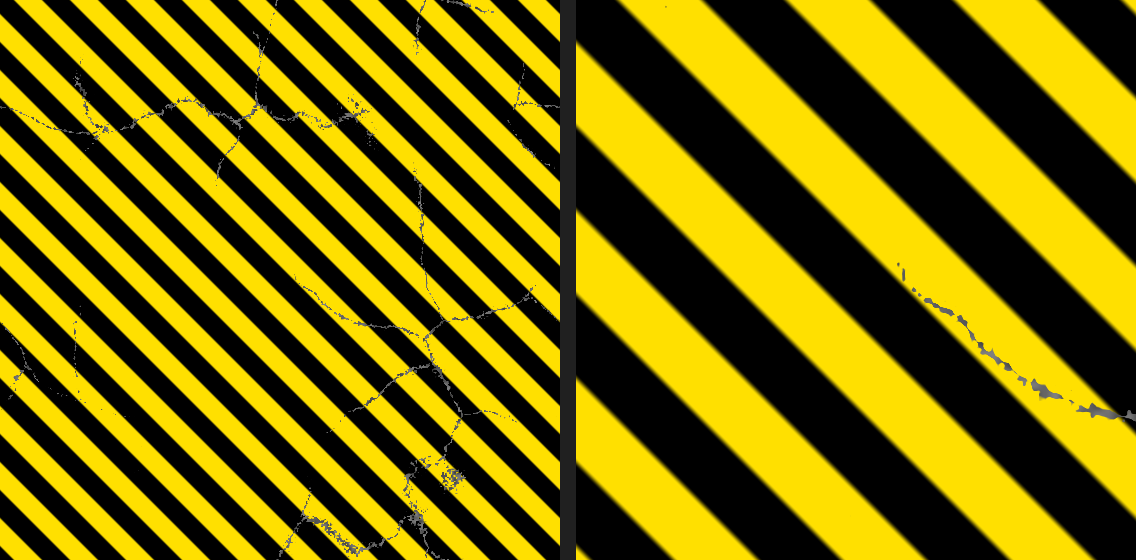
Left, the full canvas; right, a detail of the centre.
Write a Shadertoy shader that draws this pattern.

```glsl
// Diagonal yellow and black hazard stripes, worn by speckled grey branching cracks.

float hash(vec2 p) {
    vec3 q = fract(p.xyx * vec3(0.1031, 0.1030, 0.0973));
    q += dot(q, q.yzx + 33.33);
    return fract((q.x + q.y) * q.z);
}

vec2 hash2(vec2 p) {
    return vec2(hash(p + 7.0), hash(p + 61.0));
}

// Value noise with n cells across the canvas, wrapping at its edges
float noise(vec2 uv, float n, float seed) {
    vec2 p = uv * n, i = floor(p), f = fract(p);
    f = f * f * (3.0 - 2.0 * f);
    vec2 a = mod(i, n) + seed, b = mod(i + 1.0, n) + seed;
    return mix(mix(hash(a), hash(vec2(b.x, a.y)), f.x),
               mix(hash(vec2(a.x, b.y)), hash(b), f.x), f.y);
}

vec2 warp(vec2 uv, float n, float seed) {
    return vec2(noise(uv, n, seed), noise(uv, n, seed + 19.0)) - 0.5;
}

// Distance to the nearest border of a wrapped Voronoi diagram with n cells across
float crackDistance(vec2 p, float n) {
    vec2 cell = floor(p), f = fract(p), nearest = vec2(0.0), home = vec2(0.0);
    float best = 8.0;
    for (int y = -1; y <= 1; y++)
    for (int x = -1; x <= 1; x++) {
        vec2 g = vec2(x, y);
        vec2 r = g + 0.1 + 0.8 * hash2(mod(cell + g, n)) - f;
        if (dot(r, r) < best) {
            best = dot(r, r);
            nearest = r;
            home = g;
        }
    }
    float border = 8.0;
    for (int y = -2; y <= 2; y++)
    for (int x = -2; x <= 2; x++) {
        vec2 g = home + vec2(x, y);
        vec2 r = g + 0.1 + 0.8 * hash2(mod(cell + g, n)) - f;
        vec2 across = r - nearest;
        if (dot(across, across) > 1e-4)
            border = min(border, dot(0.5 * (nearest + r), normalize(across)));
    }
    return border / n;
}

void mainImage(out vec4 fragColor, in vec2 fragCoord) {
    vec2 uv = fragCoord / iResolution.xy;

    // Ten soft-edged stripes across and down
    float s = abs(fract(10.0 * (uv.x + uv.y)) - 0.5);
    float soft = max(0.03, 10.0 / iResolution.y);
    float paint = 1.0 - smoothstep(0.25 - soft, 0.25 + soft, s);
    vec3 color = vec3(1.0, 0.88, 0.0) * paint;

    // Curved cracks that fade in and out and vary in width
    vec2 bent = 4.0 * uv + 0.7 * warp(uv, 6.0, 3.0)
              + 0.10 * warp(uv, 24.0, 41.0) + 0.03 * warp(uv, 80.0, 83.0);
    float d = crackDistance(bent, 4.0);
    float wear = smoothstep(0.40, 0.68, noise(uv, 5.0, 127.0));
    float width = mix(0.0015, 0.007, noise(uv, 9.0, 151.0));

    // Break the cracks up into flecks
    float cover = 0.95 * wear * exp(-d / width) - 0.1;
    float grain = noise(uv, 320.0, 211.0);
    float fleck = smoothstep(-0.08, 0.08, cover - grain);
    vec3 grey = vec3(mix(0.24, 0.52, noise(uv, 160.0, 307.0)));

    fragColor = vec4(mix(color, grey, fleck), 1.0);
}
```
